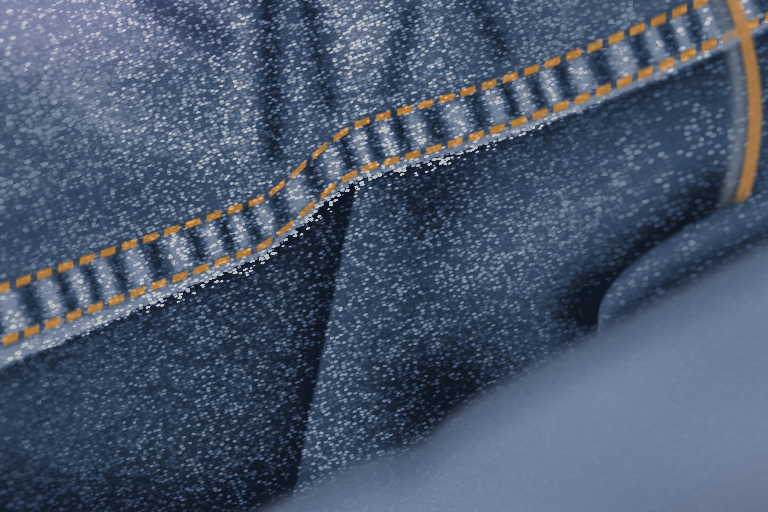
Write a Shadertoy shader that draws this texture.

```glsl
// Folded blue denim with a puckered, orange-stitched seam and a blurred fold in front.

vec2 hash2(vec2 c) {
    return fract(sin(vec2(dot(c, vec2(127.1, 311.7)), dot(c, vec2(269.5, 183.3)))) * 4375.85);
}

// Cellular noise: each cell holds one thread fleck of random brightness.
float flecks(vec2 q) {
    vec2 cell = floor(q);
    float nearest = 9.0, glow = 0.0;
    for (int j = -1; j <= 1; j++)
    for (int i = -1; i <= 1; i++) {
        vec2 c = cell + vec2(i, j), h = hash2(c);
        float d = length(c + 0.15 + 0.7 * h - q);
        if (d < nearest) {
            nearest = d;
            glow = fract(h.x * 17.0 + h.y * 5.0);
        }
    }
    return (0.15 + glow * glow * 1.7) * (1.0 - smoothstep(0.1, 0.85, nearest)) - 0.32;
}

// Soft stroke from a to b, used for creases and ridges.
float stroke(vec2 p, vec2 a, vec2 b, float w) {
    vec2 ab = b - a;
    float d = length(p - a - ab * clamp(dot(p - a, ab) / dot(ab, ab), 0.0, 1.0));
    return exp(-d * d / (w * w));
}

float blob(vec2 p, vec2 c, vec2 r) {
    vec2 d = (p - c) / r;
    return exp(-dot(d, d));
}

// Height of the lower seam edge, with a step where the cloth buckles.
float hemHeight(float x) {
    float t = x - 0.69;
    return mix(0.281 + 0.42 * x, 0.643 + 0.25 * t + 0.15 * t * t, smoothstep(0.5, 0.73, x));
}

float dashes(float along, float across, float blur) {
    float gap = abs(fract(along / 0.043) - 0.5);
    float soft = 0.003 + 0.006 * blur;
    return (1.0 - smoothstep(0.28, 0.42, gap)) * (1.0 - smoothstep(0.005 - 0.3 * soft, 0.005 + soft, abs(across)));
}

vec3 denim(float t) {
    vec3 c = mix(vec3(0.06, 0.09, 0.135), vec3(0.20, 0.275, 0.38), smoothstep(0.0, 0.36, t));
    c = mix(c, vec3(0.45, 0.51, 0.60), smoothstep(0.30, 0.68, t));
    return mix(c, vec3(0.75, 0.76, 0.77), smoothstep(0.66, 1.05, t));
}

float upperTone(vec2 p) {
    float t = 0.43 + 0.27 * blob(p, vec2(0.08, 0.98), vec2(0.3, 0.14));
    t += 0.10 * stroke(p, vec2(0.15, 0.80), vec2(0.40, 0.69), 0.05);
    t -= 0.22 * stroke(p, vec2(0.29, 1.00), vec2(0.44, 0.92), 0.03);
    t += 0.13 * stroke(p, vec2(0.47, 0.95), vec2(0.47, 0.72), 0.03);
    t -= 0.27 * stroke(p, vec2(0.525, 1.0), vec2(0.535, 0.70), 0.026);
    t -= 0.25 * stroke(p, vec2(0.60, 1.00), vec2(0.64, 0.80), 0.024);
    t += 0.19 * blob(p, vec2(0.70, 0.93), vec2(0.06, 0.10));
    t -= 0.20 * stroke(p, vec2(0.76, 0.83), vec2(0.80, 0.97), 0.025);
    t += 0.12 * stroke(p, vec2(0.84, 0.99), vec2(0.84, 0.86), 0.025);
    t -= 0.24 * stroke(p, vec2(0.92, 1.02), vec2(0.98, 0.90), 0.028);
    return t - 0.09 * stroke(p, vec2(0.0, 0.53), vec2(0.35, 0.64), 0.06);
}

float lowerTone(vec2 p, float below) {
    float side = p.x - 0.565 - 0.2 * p.y;
    float t = 0.27 - 0.13 * exp(-below / 0.035);
    t += mix(-0.24 * exp(min(side, 0.0) / 0.07), 0.14 * exp(-max(side, 0.0) / 0.08), smoothstep(-0.005, 0.008, side));
    t += 0.17 * stroke(p, vec2(0.98, 0.52), vec2(1.36, 0.68), 0.10);
    t -= 0.14 * blob(p, vec2(0.85, 0.60), vec2(0.09, 0.08));
    t -= 0.26 * blob(p, vec2(0.87, 0.22), vec2(0.12, 0.10));
    t -= 0.30 * stroke(p, vec2(1.16, 0.40), vec2(1.40, 0.62), 0.07);
    return t - 0.16 * stroke(p, vec2(0.0, 0.0), vec2(0.55, 0.0), 0.09);
}

void mainImage(out vec4 fragColor, in vec2 fragCoord) {
    vec2 p = fragCoord / iResolution.y;
    p.x *= 1.5 * iResolution.y / iResolution.x;
    float blur = smoothstep(0.15, 0.75, abs(p.x - 0.62));

    // Twill grain, coarser and softer out of focus
    vec2 q = vec2(p.x + 0.4 * p.y, p.y - 0.35 * p.x);
    float grain = mix(0.42 * flecks(q * vec2(95.0, 165.0)), 0.22 * flecks(q * vec2(60.0, 95.0)), blur);
    grain += 0.025 * sin(q.x * 31.0 + 2.0 * sin(q.y * 43.0)) * sin(q.y * 57.0 + sin(q.x * 23.0));

    // Two cloth layers and the puckered seam band
    float rise = p.y - hemHeight(p.x);
    float width = 0.115 + 0.04 * max(0.0, 1.0 - 2.0 * p.x);
    float lowStitch = 0.023 + 0.027 * max(0.0, 1.0 - 2.0 * p.x);
    float along = p.x + 0.35 * p.y;
    float pucker = sin(along * 88.0 + 1.2 * sin(along * 19.0));
    float band = smoothstep(lowStitch, lowStitch + 0.02, rise) * (1.0 - smoothstep(width - 0.025, width + 0.012, rise));
    float upper = upperTone(p) + band * (0.04 + 0.29 * pucker);
    upper -= 0.10 * exp(-pow((rise - width) / 0.014, 2.0));
    upper += 0.27 * (1.0 - smoothstep(lowStitch * 0.4, lowStitch, rise));
    float cover = smoothstep(-0.002 - 0.008 * blur, 0.002 + 0.008 * blur, rise + 0.05 * grain * (1.0 - blur));
    float tone = mix(lowerTone(p, max(-rise, 0.0)), upper, cover);
    vec3 col = denim(tone + grain * (0.55 + tone));
    col += vec3(0.04, 0.01, 0.05) * blob(p, vec2(0.1, 1.0), vec2(0.35, 0.15));

    // Two rows of orange thread
    float thread = max(dashes(p.x * 1.04, (rise - lowStitch) * 0.92, blur),
                       dashes(p.x * 1.04 + 0.017, (rise - width) * 0.92, blur));
    col = mix(col, vec3(0.76, 0.51, 0.22) + 0.3 * grain, 0.9 * thread);

    // Vertical side seam
    float seam = p.x - 1.475 + 0.9 * pow(p.y - 0.78, 2.0);
    float sideMask = smoothstep(0.56, 0.64, p.y);
    col = mix(col, vec3(0.48, 0.52, 0.57), 0.65 * sideMask * exp(-pow((seam + 0.03) / 0.016, 2.0)));
    col = mix(col, vec3(0.72, 0.50, 0.27), 0.85 * sideMask * (1.0 - smoothstep(0.006, 0.020, abs(seam))));

    // Rolled fold behind the foreground
    float roll = 0.37 + 0.45 * sqrt(max(p.x - 1.165, 0.0)) - p.y;
    float rollTone = 0.16 + 0.27 * exp(-pow((roll - 0.035) / 0.035, 2.0)) + 0.6 * grain;
    float rollMask = smoothstep(-0.004, 0.010, roll) * smoothstep(1.163, 1.172, p.x);
    col = mix(col, denim(rollTone), rollMask);

    // Blurred foreground cloth
    float depth = 0.53 * (p.x - 0.5) - 0.03 * blob(p, vec2(0.81, p.y), vec2(0.07, 1.0)) - p.y;
    vec3 front = mix(vec3(0.31, 0.37, 0.47), vec3(0.44, 0.50, 0.61), smoothstep(0.0, 0.13, depth));
    front += 0.018 * sin(p.x * 9.0 + 3.0 * p.y) * sin(p.y * 13.0 - 4.0 * p.x) + 0.05 * grain;
    front *= 1.0 - 0.14 * smoothstep(0.3, 0.6, depth);
    col = mix(col, front, smoothstep(-0.022, 0.028, depth));

    fragColor = vec4(clamp(col, 0.0, 1.0), 1.0);
}
```
